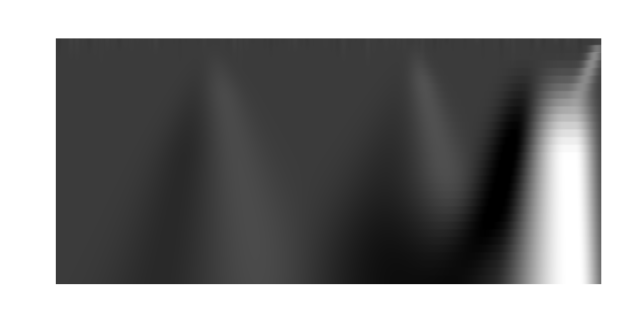
Reproduce this background procedurally as a Shadertoy shader.

```glsl
const vec3 PAPER = vec3(1.0);
const float BASE_GREY = 0.232;
const vec2 PANEL_MIN = vec2(0.0872, 0.112);
const vec2 PANEL_MAX = vec2(0.9395, 0.880);
const float ROWS = 32.0;

float hash(float n) {
    return fract(sin(n * 127.1) * 4375.85);
}

// Soft bump of height one around a centre
float lobe(float x, float centre, float width) {
    float t = (x - centre) / width;
    return exp(-t * t);
}

// Bump that drifts sideways and widens with depth from its apex
float ray(float x, float depth, float apex, float drift, float width, float spread) {
    return lobe(x, apex + drift * depth, width + spread * depth);
}

// Depth in soft steps, one for each row
float stepDepth(float depth, float rows) {
    float t = depth * rows;
    return (floor(t) + smoothstep(0.7, 1.0, fract(t)) + 0.35) / rows;
}

// Faint vertical streaks hanging from the top edge
float streaks(float x, float depth, float count) {
    float cell = floor(x * count);
    float reach = 0.02 + 0.13 * hash(cell + 9.0);
    float profile = sin(3.14159 * fract(x * count));
    return (hash(cell) - 0.5) * profile * (1.0 - smoothstep(0.0, reach, depth));
}

// Folds of shade and light fanning out from two apexes
float folds(float x, float d) {
    float shade = 0.075 * smoothstep(0.0, 0.5, d) * ray(x, d, 0.28, -0.085, 0.02, 0.075);
    shade += 0.12 * smoothstep(0.0, 0.9, d) * ray(x, d, 0.647, -0.07, 0.02, 0.10);
    shade += 0.10 * smoothstep(0.55, 1.0, d) * lobe(x, 0.68, 0.11);
    float light = 0.065 * smoothstep(0.0, 0.25, d) * ray(x, d, 0.285, 0.09, 0.015, 0.085);
    float fade = smoothstep(0.0, 0.2, d) * (1.0 - smoothstep(0.5, 0.95, d));
    light += 0.09 * fade * ray(x, d, 0.655, 0.10, 0.012, 0.07);
    return light - shade;
}

// Curved black shadow left of the glow
float shadow(float x, float d) {
    float centre = 0.86 - 0.02 * d - 0.09 * d * d;
    float strength = smoothstep(0.05, 0.45, d) * (1.0 - 0.6 * smoothstep(0.7, 1.0, d));
    return 0.25 * strength * lobe(x, centre, 0.025 + 0.04 * d);
}

// White column brightening downward
float glow(float x, float d) {
    float left = 0.90 - 0.03 * d;
    float blur = 0.03 + 0.04 * d;
    float right = 0.975 + 0.015 * d;
    float column = smoothstep(left - blur, left + blur, x)
                 * (1.0 - smoothstep(right - 0.03, right + 0.03, x));
    return column * smoothstep(0.05, 0.5, d);
}

float panelGrey(float x, float depth) {
    float d = mix(depth, stepDepth(depth, ROWS), smoothstep(0.55, 0.8, x));
    float grey = BASE_GREY + folds(x, d) - shadow(x, d);
    float cornerFade = smoothstep(0.0, 0.06, d) * (1.0 - smoothstep(0.1, 0.35, d));
    grey += 0.3 * cornerFade * ray(x, d, 1.0, -0.17, 0.012, 0.03);
    grey += 0.035 * streaks(x, depth, 90.0);
    return mix(max(grey, 0.0), 1.0, glow(x, d));
}

// Smooth coverage of an axis-aligned box
float boxMask(vec2 p, vec2 low, vec2 high, vec2 pixel) {
    vec2 cover = clamp(min(p - low, high - p) / pixel + 0.5, 0.0, 1.0);
    return cover.x * cover.y;
}

void mainImage(out vec4 fragColor, in vec2 fragCoord) {
    vec2 uv = fragCoord / iResolution.xy;
    vec2 local = clamp((uv - PANEL_MIN) / (PANEL_MAX - PANEL_MIN), 0.0, 1.0);
    vec3 panel = vec3(panelGrey(local.x, 1.0 - local.y));
    float mask = boxMask(uv, PANEL_MIN, PANEL_MAX, 1.0 / iResolution.xy);
    fragColor = vec4(mix(PAPER, panel, mask), 1.0);
}
```
